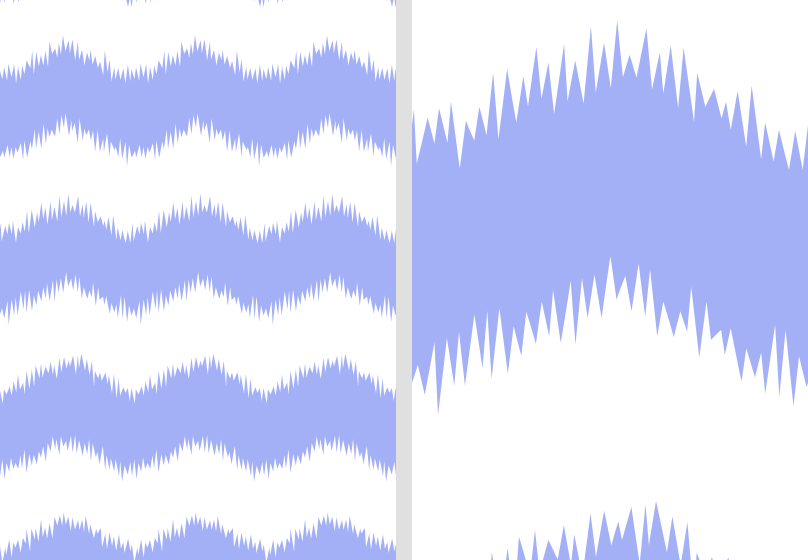
Left: the whole. Right: its middle third, enlarged.
Write a Shadertoy shader that draws this pattern.

```glsl
// Soft blue wavy bands on white, with ragged ikat-like teeth on both edges.
// Each band is a rounded zigzag; its edges are jittered chains of tips and
// notches that recur in every repeat across and change from band to band.

const vec3 PAPER = vec3(1.0);
const vec3 INK = vec3(0.64, 0.69, 0.96);

// Horizontal lengths are in wave repeats, vertical ones in band spacings.
const float WAVES_ACROSS = 3.0;
const float BANDS_DOWN = 3.547;
const float FIRST_BAND = 0.642;    // centre of the first band below the top
const float CREST_PHASE = 0.51;
const float WAVE_HEIGHT = 0.093;
const float WAVE_POINTINESS = 0.5; // 0 is a cosine, 1 a zigzag
const float HALF_THICKNESS = 0.25;
const float KNOTS = 58.0;          // tips plus notches per repeat, even
const float KNOT_JITTER = 0.7;
const float TOOTH_HEIGHT = 0.085;
const float TOOTH_MIN = 0.12;      // shortest tooth, relative to the tallest
const float DRIFT_CELLS = 9.0;
const float DRIFT_HEIGHT = 0.045;
const int SAMPLES = 8;
const float TAU = 6.2831853;

float hash(float index, float seed) {
    uint h = uint(int(index) + 512) * 747796405u + uint(int(seed) + 512) * 2891336453u;
    h = (h ^ (h >> 16)) * 2246822519u;
    h = (h ^ (h >> 13)) * 3266489917u;
    h ^= h >> 16;
    return float(h & 0xffffu) / 65535.0;
}

// One-dimensional gradient noise that wraps after DRIFT_CELLS.
float gradientNoise(float x, float seed) {
    float cell = floor(x);
    float f = x - cell;
    float g0 = 2.0 * hash(mod(cell, DRIFT_CELLS), seed) - 1.0;
    float g1 = 2.0 * hash(mod(cell + 1.0, DRIFT_CELLS), seed) - 1.0;
    float fade = f * f * f * (f * (f * 6.0 - 15.0) + 10.0);
    return mix(g0 * f, g1 * (f - 1.0), fade);
}

// A knot of the ragged edge: position along x, and height.
vec2 edgeKnot(float k, float seed) {
    float id = mod(k, KNOTS);
    float side = mod(k, 2.0) < 0.5 ? 1.0 : -1.0;
    float x = k + KNOT_JITTER * (hash(id, seed) - 0.5);
    float height = mix(TOOTH_MIN, 1.0, hash(id + KNOTS, seed));
    return vec2(x, side * height * TOOTH_HEIGHT);
}

// Outward offset of a band edge at t, in repeats.
float raggedEdge(float t, float seed) {
    float x = t * KNOTS;
    float k = floor(x);
    if (x < edgeKnot(k, seed).x) k -= 1.0;
    else if (x > edgeKnot(k + 1.0, seed).x) k += 1.0;
    vec2 a = edgeKnot(k, seed);
    vec2 b = edgeKnot(k + 1.0, seed);
    float tooth = mix(a.y, b.y, clamp((x - a.x) / (b.x - a.x), 0.0, 1.0));
    return tooth + DRIFT_HEIGHT * gradientNoise(t * DRIFT_CELLS, seed + 100.0);
}

float wave(float t) {
    float phase = t - CREST_PHASE;
    float zigzag = 4.0 * abs(fract(phase) - 0.5) - 1.0;
    return WAVE_HEIGHT * mix(cos(TAU * phase), zigzag, WAVE_POINTINESS);
}

// Ink coverage at p (repeats across, bands down), softened over height soft.
float bandCoverage(vec2 p, float soft) {
    float y = p.y + wave(p.x);
    float band = floor(y + 0.5);
    float d = y - band;
    float seed = 2.0 * band + (d < 0.0 ? 0.0 : 1.0);
    float inside = HALF_THICKNESS + raggedEdge(p.x, seed) - abs(d);
    return clamp(inside / soft + 0.5, 0.0, 1.0);
}

void mainImage(out vec4 fragColor, in vec2 fragCoord) {
    vec2 scale = vec2(WAVES_ACROSS, BANDS_DOWN) / iResolution.xy;
    vec2 p = vec2(fragCoord.x, iResolution.y - fragCoord.y) * scale;
    p.y -= FIRST_BAND;

    // Average across the pixel, since the teeth are steep and narrow.
    float ink = 0.0;
    for (int i = 0; i < SAMPLES; i++) {
        float shift = (float(i) + 0.5) / float(SAMPLES) - 0.5;
        ink += bandCoverage(p + vec2(shift * scale.x, 0.0), scale.y);
    }
    fragColor = vec4(mix(PAPER, INK, ink / float(SAMPLES)), 1.0);
}
```
